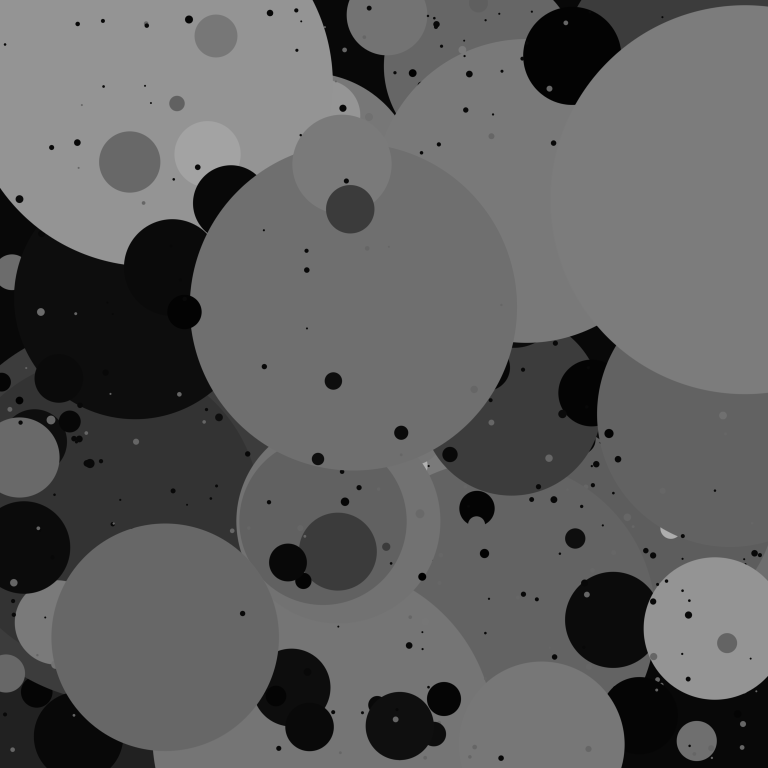
Write a three.js fragment shader that draws this background.

```glsl
// Overlapping flat grey discs of many sizes, strewn with small dots and specks.
varying vec2 vUv;

vec4 hash4(vec2 p) {
  vec4 q = fract(p.xyxy * vec4(0.1031, 0.1030, 0.0973, 0.1099));
  q += dot(q, q.wzxy + 33.33);
  return fract((q.xxyz + q.yzzw) * q.zywx);
}

// Paints a disc with a soft rim over the tone below.
float paintDisc(float below, float tone, vec2 center, float radius) {
  float rim = length(vUv - center) - radius;
  return mix(below, tone, smoothstep(0.0009, -0.0009, rim));
}

// Small discs: half near black, some charcoal, the rest mid grey, a few pale.
float dotTone(float pick) {
  if (pick < 0.5) return 0.12 * pick;
  if (pick < 0.58) return 0.23;
  if (pick < 0.93) return mix(0.36, 0.49, (pick - 0.58) / 0.35);
  return mix(0.56, 0.72, (pick - 0.93) / 0.07);
}

// Large discs: mid greys broken by a few dark and light accents.
float discTone(float index) {
  if (index == 3.0) return 0.13;
  if (index > 6.5 && index < 9.5) return 0.235;
  if (index == 11.0) return 0.05;
  if (index == 12.0 || index == 15.0) return 0.58;
  return 0.38 + 0.11 * fract(index * 0.725 + 0.45);
}

// One sparse layer of specks, at most one in each grid cell.
float paintSpecks(float below, float layer) {
  vec2 cell = floor(vUv * 24.0);
  vec4 h = hash4(cell + layer * vec2(37.0, 59.0) + 11.0);
  if (h.z > 0.065) return below;
  vec2 center = (cell + mix(vec2(0.15), vec2(0.85), h.xy)) / 24.0;
  float tone = fract(h.w * 7.0) < 0.7 ? 0.03 : 0.4;
  return paintDisc(below, tone, center, 0.0012 + 0.0038 * h.w * h.w);
}

void main() {
  float tone = 0.03;
  for (int i = 0; i < 21; i++) {
    float index = float(i);

    // Scattered dots, later hidden in part by larger discs
    for (int j = 0; j < 11; j++) {
      vec4 h = hash4(vec2(index, float(j)) + 17.0);
      tone = paintDisc(tone, dotTone(h.w), h.xy, 0.005 + 0.06 * pow(h.z, 3.5));
    }
    tone = paintSpecks(tone, index);

    // Large disc, evenly spread by an additive sequence
    vec2 center = fract(index * vec2(0.7549, 0.5698) + vec2(0.872, 0.344));
    float radius = 0.09 + 0.17 * fract(index * 0.618 + 0.6);
    float fill = discTone(index);
    tone = paintDisc(tone, fill, center, radius);

    // Every seventh one holds a darker disc, set off to the left
    if (mod(index, 7.0) < 0.5) {
      tone = paintDisc(tone, 0.85 * fill, center - vec2(0.02, 0.0), 0.82 * radius);
    }
  }
  gl_FragColor = vec4(vec3(tone), 1.0);
}
```
